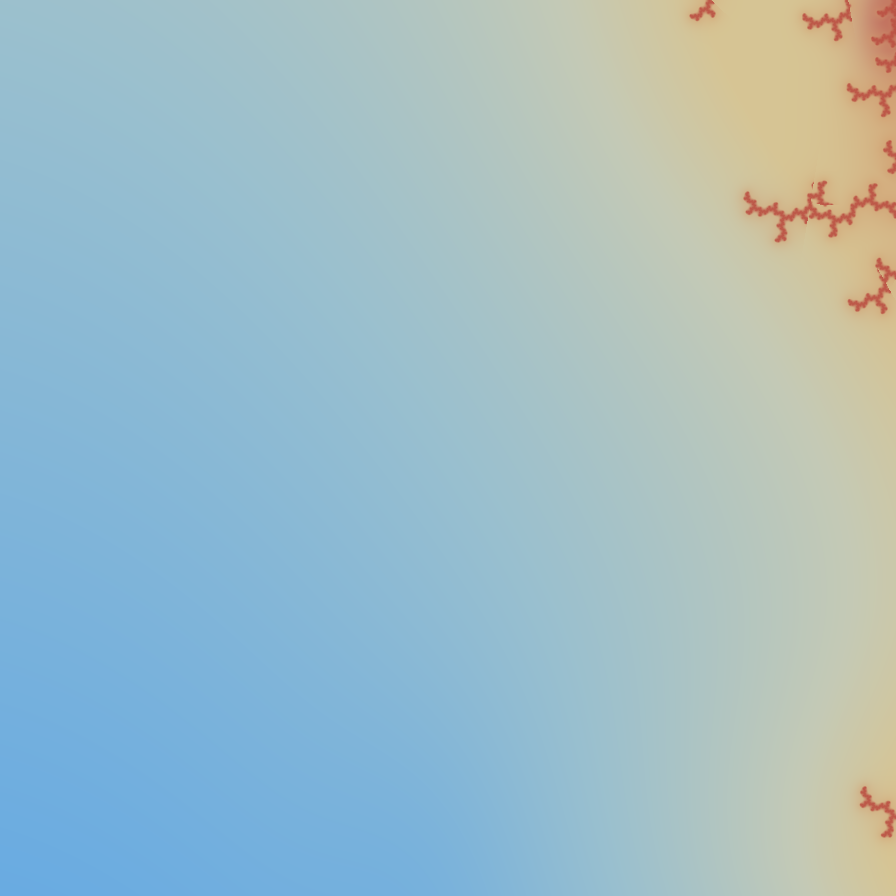
Give the GLSL for this background, as a three.js fragment shader.

```glsl
// Blue to sand gradient with red fractal dendrites growing in from the right.
varying vec2 vUv;

const vec3 BLUE = vec3(0.41, 0.67, 0.885);
const vec3 MIST = vec3(0.60, 0.75, 0.81);
const vec3 SAGE = vec3(0.77, 0.79, 0.71);
const vec3 SAND = vec3(0.84, 0.77, 0.58);
const vec3 AMBER = vec3(0.82, 0.60, 0.42);
const vec3 RUST = vec3(0.73, 0.31, 0.26);
const vec3 CRIMSON = vec3(0.70, 0.25, 0.28);

const float LINE_WIDTH = 0.0034;
const float HALO_WIDTH = 0.010;
const int MAX_STEPS = 32;
const float ESCAPE = 1000.0;

// Julia set of z*z - i: a tree with three arms at its fixed point.
const vec2 SEED = vec2(0.0, -1.0);
const vec2 FORK = vec2(-0.3002, -0.6248);

vec2 cmul(vec2 a, vec2 b) {
  return vec2(a.x * b.x - a.y * b.y, a.x * b.y + a.y * b.x);
}

vec2 cdiv(vec2 a, vec2 b) {
  return cmul(a, vec2(b.x, -b.y)) / dot(b, b);
}

// Distance to the Julia set, estimated from the escaping orbit.
float juliaDistance(vec2 z) {
  vec2 slope = vec2(1.0, 0.0);
  for (int i = 0; i < MAX_STEPS; i++) {
    if (dot(z, z) > ESCAPE) break;
    slope = 2.0 * cmul(z, slope);
    z = cmul(z, z) + SEED;
  }
  float r = length(z);
  return r > 2.0 ? r * log(r) / max(length(slope), 0.0001) : 0.0;
}

// Whole tree, set by the place of its main fork and its outer tip.
float tree(vec2 p, vec2 fork, vec2 tip) {
  vec2 arm = tip - fork;
  return juliaDistance(FORK - cdiv(p - fork, arm)) * length(arm);
}

// Outer half of a tree, cut off at its centre.
float twig(vec2 p, vec2 fork, vec2 tip) {
  vec2 arm = tip - fork;
  vec2 z = FORK - cdiv(p - fork, arm);
  float d = juliaDistance(z);
  if (dot(z, vec2(1.3002, 0.6248)) > 0.0) d = max(d, length(z));
  return d * length(arm);
}

float dendrites(vec2 p) {
  // Long side branch
  float d = twig(p, vec2(0.875, 0.757), vec2(0.835, 0.785));
  d = min(d, tree(p, vec2(0.932, 0.754), vec2(0.905, 0.773)));
  d = min(d, twig(p, vec2(0.914, 0.781), vec2(0.922, 0.796)));
  // Twigs below and above it
  d = min(d, twig(p, vec2(0.979, 0.667), vec2(0.948, 0.665)));
  d = min(d, twig(p, vec2(0.992, 0.695), vec2(0.982, 0.711)));
  d = min(d, twig(p, vec2(1.003, 0.818), vec2(0.994, 0.842)));
  d = min(d, twig(p, vec2(0.986, 0.893), vec2(0.948, 0.906)));
  // Top edge and corner
  d = min(d, twig(p, vec2(0.932, 0.975), vec2(0.898, 0.984)));
  d = min(d, twig(p, vec2(0.789, 0.990), vec2(0.771, 0.983)));
  d = min(d, tree(p, vec2(0.993, 0.958), vec2(0.974, 0.958)));
  d = min(d, tree(p, vec2(0.992, 0.928), vec2(0.979, 0.935)));
  d = min(d, tree(p, vec2(0.995, 0.990), vec2(0.980, 0.987)));
  // Lower right
  return min(d, twig(p, vec2(0.997, 0.089), vec2(0.966, 0.121)));
}

float bump(vec2 p, vec2 center, vec2 radius) {
  vec2 q = (p - center) / radius;
  return exp(-dot(q, q));
}

// Warmth of the open field, from blue at lower left to sand at right.
float warmth(vec2 p) {
  float w = 0.41 + 0.20 * p.y + 0.06 * p.x + 0.24 * p.x * p.x;
  w += 0.14 * bump(p, vec2(1.05, 0.03), vec2(0.30, 0.22));
  w += 0.05 * bump(p, vec2(0.85, 0.95), vec2(0.28));
  return w - 0.03 * bump(p, vec2(0.48, 0.0), vec2(0.12, 0.2));
}

vec3 fieldColor(float w) {
  vec3 c = mix(BLUE, MIST, clamp((w - 0.41) / 0.19, 0.0, 1.0));
  c = mix(c, SAGE, clamp((w - 0.60) / 0.17, 0.0, 1.0));
  return mix(c, SAND, clamp((w - 0.77) / 0.08, 0.0, 1.0));
}

void main() {
  vec2 p = vUv;
  vec3 color = fieldColor(warmth(p));

  // Warm glow along the right edge and in the corner
  color = mix(color, AMBER, 0.65 * bump(p, vec2(1.03, 0.86), vec2(0.075, 0.16)));
  color = mix(color, CRIMSON, 0.85 * bump(p, vec2(1.01, 0.98), vec2(0.045, 0.06)));

  // Halo and line of the dendrites
  float d = dendrites(p);
  color = mix(color, AMBER, 0.55 * exp(-d / HALO_WIDTH));
  color = mix(color, RUST, 0.9 * (1.0 - smoothstep(0.0, LINE_WIDTH, d)));

  gl_FragColor = vec4(color, 1.0);
}
```
